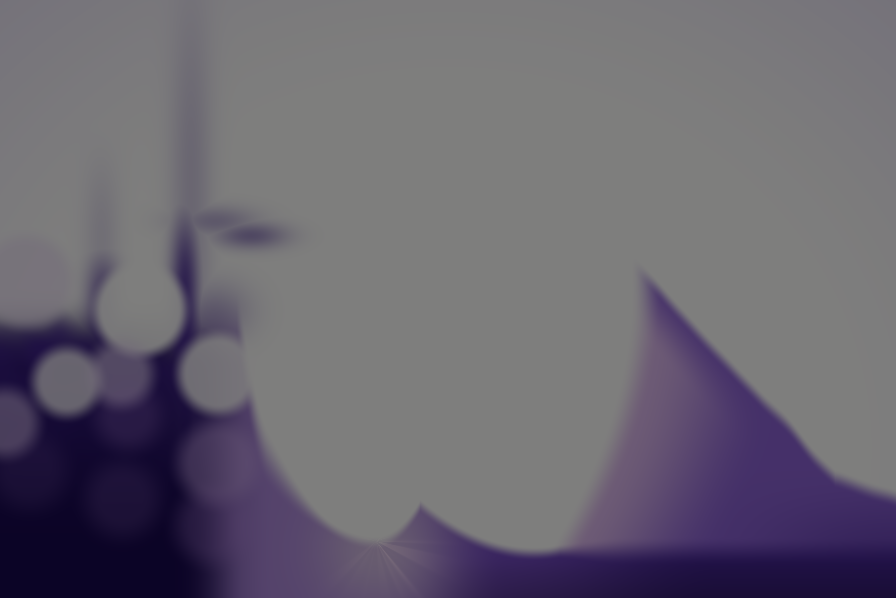
Write a WebGL 2 fragment shader that draws this background.

```glsl
#version 300 es
precision highp float;
// Hazy grey dusk sky over a violet peak, a low sun, and a dark thicket with soft bokeh discs.

uniform vec2 u_resolution;
out vec4 fragColor;

const vec3 HAZE = vec3(0.495, 0.495, 0.49);
const vec3 VIOLET = vec3(0.27, 0.19, 0.41);
const vec3 INDIGO = vec3(0.13, 0.07, 0.28);
const vec3 NIGHT = vec3(0.045, 0.015, 0.15);

float hash(vec2 p) {
    return fract(sin(dot(p, vec2(127.1, 311.7))) * 43758.5453);
}

float noise(vec2 p) {
    vec2 i = floor(p), f = fract(p);
    f = f * f * (3.0 - 2.0 * f);
    return mix(mix(hash(i), hash(i + vec2(1, 0)), f.x),
               mix(hash(i + vec2(0, 1)), hash(i + vec2(1, 1)), f.x), f.y);
}

// 1 below the edge, 0 above it
float below(float edge, float v, float soft) {
    return 1.0 - smoothstep(edge - soft, edge + soft, v);
}

// Soft elliptical spot
float spot(vec2 p, vec2 size) {
    p /= size;
    return exp(-dot(p, p));
}

// Vertical stem that fades out between two heights
float stem(vec2 p, float x, float width, float low, float high) {
    float d = (p.x - x) / width;
    return exp(-d * d) * (1.0 - smoothstep(low, high, p.y));
}

vec3 sky(vec2 p) {
    float corner = smoothstep(0.55, 1.25, length((p - vec2(0.75, 0.25)) * vec2(0.9, 1.0)));
    return mix(HAZE, vec3(0.445, 0.43, 0.475), corner);
}

vec3 peak(vec3 col, vec2 p) {
    float drop = max(0.535 - p.y, 0.0);
    float left = 1.08 - 0.66 * drop * drop;
    float right = max(0.535 - 1.07 * (p.x - 1.086), 0.2 - 0.35 * (p.x - 1.4));
    right += 0.012 * (noise(vec2(p.x * 22.0, 3.0)) - 0.5);
    float mask = smoothstep(left - 0.025, left + 0.03, p.x) * below(right, p.y, 0.016);
    float lit = 1.0 - smoothstep(0.0, 0.26, p.x - left);
    lit *= smoothstep(0.03, 0.16, right - p.y + 0.05);
    vec3 rock = mix(VIOLET, vec3(0.43, 0.36, 0.46), lit);
    rock = mix(rock, INDIGO, 0.55 * below(0.13, p.y, 0.09) * smoothstep(1.15, 1.5, p.x));
    return mix(col, rock, mask);
}

vec3 ground(vec3 col, vec2 p) {
    // A bowl around the sun meets the long valley at a small crest
    float d = p.x - 0.629, e = p.x - 0.895;
    float steep = max(-d - 0.18, 0.0);
    float bowl = 0.092 + (d < 0.0 ? 4.4 : 11.0) * d * d + 60.0 * steep * steep;
    float valley = 0.074 + 2.2 * e * e;
    float top = min(min(bowl, valley), 0.5);
    if (p.x > 0.9) top = min(top, 0.078);
    float soft = p.x < 0.629 ? mix(0.06, 0.012, smoothstep(0.4, 0.56, p.x)) : 0.012;
    soft = mix(soft, 0.025, smoothstep(0.92, 1.05, p.x));
    vec3 soil = mix(NIGHT, vec3(0.33, 0.26, 0.42), smoothstep(0.22, 0.46, p.x));
    soil = mix(soil, vec3(0.22, 0.14, 0.37), smoothstep(0.66, 0.85, p.x));
    soil = mix(soil, INDIGO, smoothstep(0.85, 1.2, p.x));
    soil *= mix(1.0, 0.75 + 3.5 * p.y, smoothstep(0.6, 0.9, p.x) * below(0.07, p.y, 0.03));
    soil = mix(soil, vec3(0.42, 0.38, 0.44), 0.85 * spot(p - vec2(0.63, 0.08), vec2(0.1, 0.1)));
    return mix(col, soil, below(top, p.y, soft) * below(0.45, p.y, 0.07));
}

vec3 thicket(vec3 col, vec2 p) {
    float clump = noise(p * 14.0) * 0.6 + noise(p * 29.0) * 0.4;
    float leaves = below(0.43 + 0.1 * (clump - 0.5), p.y, 0.06) * below(0.35, p.x, 0.06);
    float shade = leaves * mix(0.65 + 0.35 * clump, 1.0, below(0.22, p.y, 0.12));
    shade = max(shade, 0.85 * stem(p, 0.31, 0.024, 0.52, 0.72));
    shade = max(shade, 0.22 * stem(p, 0.32, 0.035, 0.7, 1.15));
    shade = max(shade, 0.65 * stem(p, 0.172, 0.028, 0.5, 0.62));
    shade = max(shade, 0.14 * stem(p, 0.17, 0.03, 0.6, 0.8));
    shade = max(shade, 0.5 * spot(p - vec2(0.42, 0.606), vec2(0.06, 0.022)));
    shade = max(shade, 0.35 * spot(p - vec2(0.36, 0.63), vec2(0.07, 0.025)));
    shade = max(shade, 0.3 * spot(p - vec2(0.36, 0.48), vec2(0.06, 0.05)));
    vec3 leaf = mix(INDIGO, NIGHT, below(0.3, p.y, 0.2));
    return mix(col, leaf, shade);
}

vec3 bokeh(vec3 col, vec2 p) {
    // Centre, radius, strength
    vec4 discs[11] = vec4[11](
        vec4(0.235, 0.482, 0.076, 0.92), vec4(0.112, 0.361, 0.056, 0.8),
        vec4(0.202, 0.375, 0.053, 0.65), vec4(0.365, 0.375, 0.066, 0.85),
        vec4(0.008, 0.293, 0.055, 0.6), vec4(0.045, 0.53, 0.075, 0.7),
        vec4(0.215, 0.302, 0.052, 0.28), vec4(0.205, 0.164, 0.06, 0.2),
        vec4(0.365, 0.225, 0.066, 0.5), vec4(0.355, 0.12, 0.06, 0.3),
        vec4(0.05, 0.21, 0.06, 0.15));
    for (int i = 0; i < 11; i++) {
        vec4 c = discs[i];
        float disc = below(c.z, length(p - c.xy), 0.012 + 0.02 * (1.0 - c.w));
        vec3 tint = mix(vec3(0.36, 0.27, 0.44), HAZE, smoothstep(0.3, 0.9, c.w));
        col = mix(col, tint, disc * c.w);
    }
    return col;
}

void main() {
    vec2 p = gl_FragCoord.xy / u_resolution.y;
    p.x *= 1.5 * u_resolution.y / u_resolution.x;
    vec3 col = ground(peak(sky(p), p), p);
    col = bokeh(thicket(col, p), p);

    // Thin rays fanning below the sun
    vec2 q = p - vec2(0.63, 0.095);
    float rays = pow(noise(vec2(atan(q.x, -q.y) * 9.0, 1.0)), 4.0);
    col += vec3(0.09, 0.08, 0.05) * rays * spot(q, vec2(0.09)) * below(0.0, q.y, 0.01);
    fragColor = vec4(min(col, HAZE + 0.02), 1.0);
}
```
